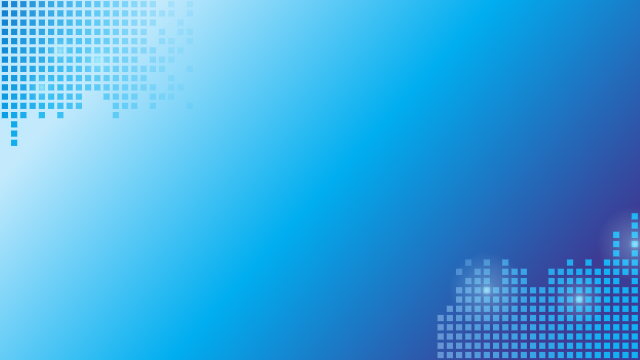
Give the GLSL for this background, as a Shadertoy shader.

```glsl
#define CELL 0.02568
#define HALF_SQUARE 0.335
#define GRADIENT_START 0.45
#define GRADIENT_STEP 0.925
#define CORE_RADIUS 0.0105
#define HALO_STRENGTH 0.34
#define PALE vec3(0.76, 0.915, 0.99)
#define CYAN vec3(0.0, 0.68, 0.94)
#define INDIGO vec3(0.235, 0.235, 0.58)
#define DEEP_BLUE vec3(0.07, 0.48, 0.80)
#define SOFT_BLUE vec3(0.42, 0.61, 0.85)
#define GLOW_TINT vec3(0.72, 0.95, 1.0)

const float PI = 3.14159;

float hash(vec2 c) {
    return fract(sin(dot(c, vec2(12.9898, 78.233))) * 43758.5453);
}

float bump(float x, float centre, float sharpness) {
    float d = x - centre;
    return exp(-d * d * sharpness);
}

// Antialiased square centred in each unit cell
float squareMask(vec2 q) {
    vec2 d = abs(fract(q) - 0.5) - HALF_SQUARE;
    float pixel = 1.0 / (iResolution.y * CELL);
    return clamp(0.5 - max(d.x, d.y) / pixel, 0.0, 1.0);
}

// Column lengths, in cells, of the two mosaics
float hangingLength(float c) {
    return 12.5 + 0.5 * cos(PI * c)
         + 4.0 * bump(c, 1.0, 8.0)
         - 2.7 * bump(c, 9.8, 0.5)
         - 1.5 * smoothstep(12.0, 15.0, c);
}

float risingLength(float c) {
    float ripple = 0.5 * cos(PI * (c + step(c, 10.5)));
    float lift = step(18.5, c) * (c - 15.0 - 4.0 * bump(c, 20.0, 8.0));
    return 5.5 + 5.0 * step(1.5, c) + ripple + lift
         - 2.0 * bump(c, 10.2, 0.35);
}

vec3 background(vec2 p) {
    float t = (p.x + 0.9 * (1.0 - p.y) - GRADIENT_START) / GRADIENT_STEP;
    vec3 col = mix(PALE, CYAN, clamp(t, 0.0, 1.0));
    return mix(col, INDIGO, clamp(t - 1.0, 0.0, 1.0));
}

// Squares hanging from the top left, fading to the right
vec3 hangingMosaic(vec3 col, vec2 p) {
    vec2 q = vec2(p.x, 1.0 - p.y) / CELL + vec2(-0.03, 0.05);
    vec2 id = floor(q);
    float inside = step(id.x, 20.5) * step(id.y + 0.5, hangingLength(id.x));
    float gaps = 0.55 * smoothstep(13.0, 20.0, id.x);
    float shown = inside * step(gaps, hash(id));
    float alpha = max(1.0 - id.x / 20.5, 0.1) * 0.97;
    vec3 tint = mix(DEEP_BLUE, CYAN, clamp((id.x + 0.6 * id.y) / 11.0, 0.0, 1.0));
    return mix(col, tint, squareMask(q) * shown * alpha);
}

// Squares rising from the bottom right
vec3 risingMosaic(vec3 col, vec2 p) {
    vec2 q = p / CELL - vec2(47.16, 0.04);
    vec2 id = floor(q);
    float inside = step(0.0, id.x) * step(id.y + 0.5, risingLength(id.x));
    float ragged = step(7.5, id.y) * (step(id.x, 6.5) + step(19.5, id.x));
    float shown = inside * step(0.3 * ragged, hash(id + 7.0));
    float fade = smoothstep(6.0, 12.0, id.y) * (1.0 - smoothstep(2.0, 9.0, id.x));
    vec3 tint = mix(SOFT_BLUE, CYAN + 0.06, clamp(id.x / 17.0, 0.0, 1.0));
    return mix(col, tint, squareMask(q) * shown * (0.9 - 0.5 * fade));
}

// Small lights: xy is the centre, z the halo radius
vec3 addGlows(vec3 col, vec2 p) {
    vec3 glows[6] = vec3[6](
        vec3(0.167, 0.859, 0.046), vec3(0.271, 0.833, 0.050),
        vec3(0.116, 0.757, 0.046), vec3(1.352, 0.194, 0.105),
        vec3(1.609, 0.169, 0.075), vec3(1.764, 0.322, 0.105));
    for (int i = 0; i < 6; i++) {
        float d = distance(p, glows[i].xy);
        float halo = HALO_STRENGTH * max(1.0 - d / glows[i].z, 0.0);
        float core = 0.6 * exp(-d * d / (CORE_RADIUS * CORE_RADIUS));
        col = mix(col, GLOW_TINT, halo + core * (1.0 - halo));
    }
    return col;
}

void mainImage(out vec4 fragColor, in vec2 fragCoord) {
    vec2 p = fragCoord / iResolution.y;
    vec3 col = background(p);
    col = hangingMosaic(col, p);
    col = risingMosaic(col, p);
    col = addGlows(col, p);
    fragColor = vec4(col, 1.0);
}
```
